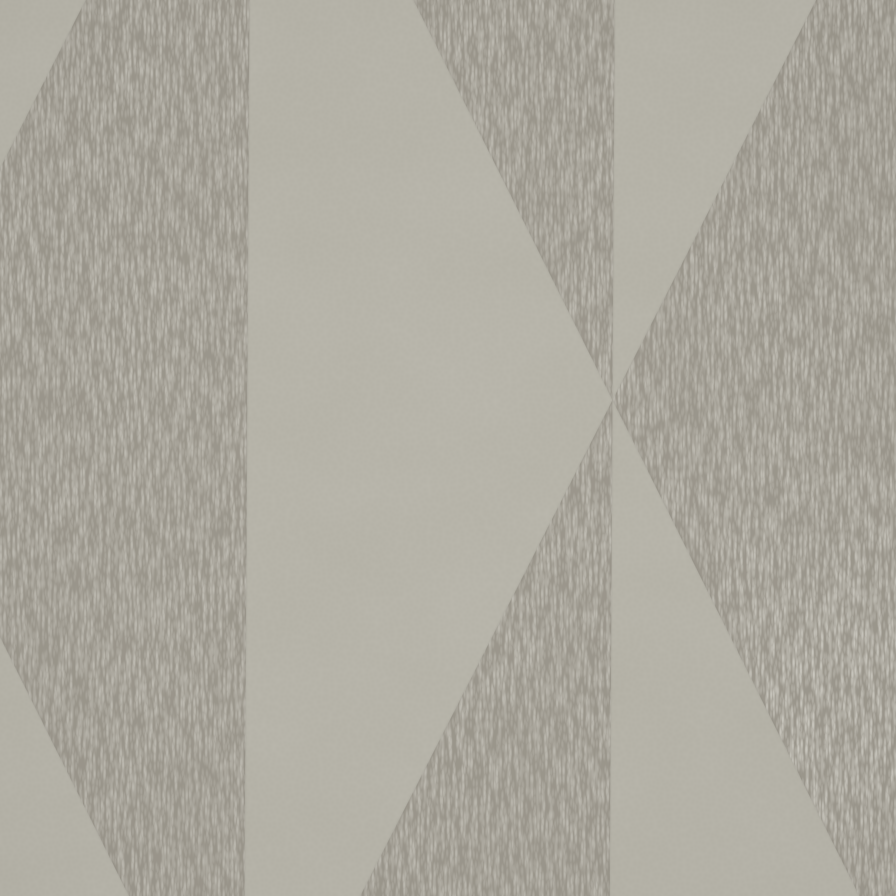
Write a Shadertoy shader that draws this pattern.

```glsl
// Wide rhombus lattice, each rhombus split down its vertical axis: the left
// half is streaked like brushed plaster, the right half is smooth and faintly
// mottled. Streaks are stretched cellular noise; mottling is layered sines.

const vec2 HALF_SIZE = vec2(0.4076, 0.810);   // half width and height of a rhombus
const vec2 CROSSING  = vec2(0.6836, 0.5534);  // a point where the diagonals meet
const float LEAN     = 0.0055;                // slight tilt of the vertical seams

const vec3 SMOOTH_TONE = vec3(0.712, 0.702, 0.660);
const vec3 GROOVE_TONE = vec3(0.603, 0.586, 0.545);
const vec3 RIDGE_TONE  = vec3(0.730, 0.718, 0.682);

vec2 hash22(vec2 p) {
    vec3 q = fract(p.xyx * vec3(0.1031, 0.1030, 0.0973));
    q += dot(q, q.yzx + 33.33);
    return fract((q.xx + q.yz) * q.zy);
}

// Distance to the nearest jittered cell point.
float cellular(vec2 p) {
    vec2 cell = floor(p), local = p - cell;
    float nearest = 4.0;
    for (int y = -1; y <= 1; y++)
    for (int x = -1; x <= 1; x++) {
        vec2 offset = vec2(x, y);
        vec2 toPoint = offset + hash22(cell + offset + 200.0) - local;
        nearest = min(nearest, dot(toPoint, toPoint));
    }
    return sqrt(nearest);
}

// Soft cloudy variation, roughly -1 to 1.
float layeredSines(vec2 p) {
    float sum = 0.0, weight = 0.5;
    for (int i = 0; i < 4; i++) {
        sum += weight * sin(p.x + 1.7 * sin(p.y)) * cos(p.y + 1.3 * sin(p.x));
        p = mat2(1.6, 1.2, -1.2, 1.6) * p + 2.3;
        weight *= 0.6;
    }
    return sum;
}

// Signed distance to the streaked half rhombi, negative inside.
float streakedHalf(vec2 p, vec2 halfSize) {
    vec2 q = p / halfSize;
    vec2 diagonal = mod(vec2(q.x + q.y, q.x - q.y), 2.0) - 1.0;
    float across = 0.5 * (diagonal.x + diagonal.y);
    float toSeam = abs(across) * halfSize.x;
    float toSide = (1.0 - max(abs(diagonal.x), abs(diagonal.y))) / length(1.0 / halfSize);
    return sign(across) * min(toSeam, toSide);
}

// Pale ridge amount for one set of upright streaks.
float streaks(vec2 p, vec2 density) {
    return 1.0 - smoothstep(0.08, 0.62, cellular(p * density));
}

vec3 brushedSurface(vec2 p) {
    float ridge = 0.6 * streaks(p, vec2(215.0, 22.0))
                + 0.4 * streaks(p + 3.7, vec2(290.0, 85.0));
    float patches = 1.0 + 0.16 * layeredSines(p * vec2(17.0, 9.0));
    // Faint sheen on the ridges, low on the right.
    vec2 fromSheen = (p - vec2(0.93, 0.20)) / vec2(0.16, 0.22);
    float sheen = 0.35 * exp(-dot(fromSheen, fromSheen));
    return mix(GROOVE_TONE, RIDGE_TONE, ridge * (patches + sheen) + 0.12 * sheen);
}

vec3 smoothSurface(vec2 p) {
    float mottle = layeredSines(p * vec2(9.0, 13.0) + 4.0);
    float grain = cellular(p * 190.0) - 0.5;
    return SMOOTH_TONE + 0.007 * mottle * vec3(1.0, 1.0, 1.25) + 0.012 * grain;
}

void mainImage(out vec4 fragColor, in vec2 fragCoord) {
    vec2 p = fragCoord / iResolution.y;
    float pixel = 1.0 / iResolution.y;

    // Lattice layout, with the seams leaning slightly.
    vec2 lattice = p - CROSSING;
    lattice.x -= LEAN * lattice.y;
    float edge = streakedHalf(lattice, HALF_SIZE);
    float smoothMask = smoothstep(-0.8 * pixel, 0.8 * pixel, edge);

    vec3 color = mix(brushedSurface(p), smoothSurface(p), smoothMask);

    // Thin shaded seam and a gentle fall-off of light to the corners.
    color *= 1.0 - 0.025 * (1.0 - smoothstep(0.0, 0.0025, abs(edge)));
    vec2 fromCentre = p - 0.5;
    color *= 1.008 - 0.05 * dot(fromCentre, fromCentre);

    fragColor = vec4(color, 1.0);
}
```
